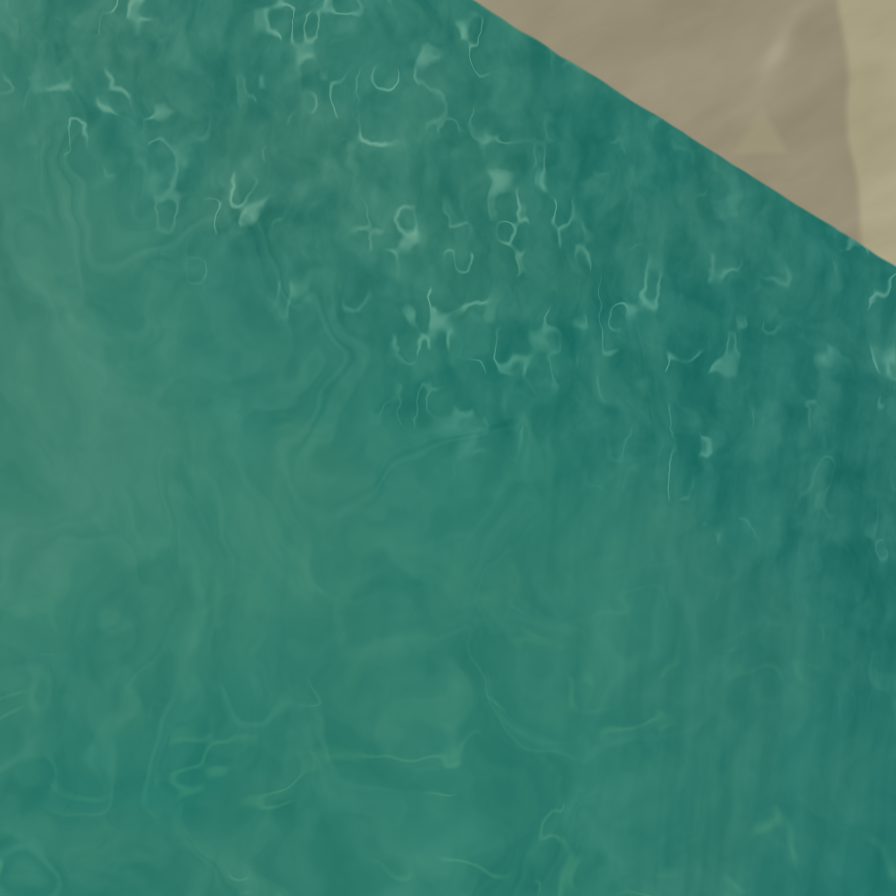
Give the GLSL for this texture, as a Shadertoy shader.

```glsl
// Green sea water meeting a pale sandy corner along a straight diagonal edge.
// Water is domain-warped noise: soft swirls at left, upright streaks at right,
// and small ridged glints in a band along the shore.

float hash(vec2 p) {
    vec3 q = fract(vec3(p.xyx) * 0.1031);
    q += dot(q, q.yzx + 33.33);
    return fract((q.x + q.y) * q.z);
}

float noise(vec2 p) {
    vec2 i = floor(p), f = fract(p);
    f = f * f * f * (f * (f * 6.0 - 15.0) + 10.0);
    return mix(mix(hash(i), hash(i + vec2(1, 0)), f.x),
               mix(hash(i + vec2(0, 1)), hash(i + vec2(1, 1)), f.x), f.y);
}

float fbm(vec2 p) {
    float sum = 0.0, amp = 0.5;
    for (int i = 0; i < 4; i++) {
        sum += amp * noise(p);
        p = mat2(1.6, 1.2, -1.2, 1.6) * p + 17.3;
        amp *= 0.5;
    }
    return sum / 0.9375;
}

vec2 warp(vec2 p) {
    return vec2(fbm(p + 3.7), fbm(p + 41.2)) - 0.5;
}

// Thin bright threads where the noise crosses its middle value
float threads(vec2 p) {
    float ridge = 1.0 - abs(2.0 * noise(p) - 1.0);
    return smoothstep(0.68, 1.0, ridge);
}

vec3 waterColor(vec2 uv, float depth) {
    // Broad tints: greyer at upper left, bluer at lower right
    float grey = smoothstep(0.25, 0.95, uv.y - 0.75 * uv.x + 0.25);
    float patches = fbm(uv * 5.0 + 2.0 * warp(uv * 3.0));
    vec3 color = mix(vec3(0.185, 0.487, 0.425), vec3(0.245, 0.505, 0.435), grey);
    color += vec3(0.075, 0.025, 0.005) * (patches - 0.48);
    color -= vec3(0.012, 0.018, 0.002) * smoothstep(0.5, 1.0, uv.x);

    // Swirling contour lines, stretched along a warped flow
    vec2 flow = uv + 0.22 * warp(uv * 4.0);
    float field = fbm(flow * vec2(5.0, 3.5) + 9.0);
    float swirl = noise(vec2(field * 34.0, flow.y * 5.0)) - 0.5;
    float wisps = fbm(flow * vec2(26.0, 15.0) + 3.0 * warp(uv * 11.0)) - 0.5;

    // Upright streaks on the right
    vec2 lean = vec2(uv.x - 0.12 * uv.y, uv.y) + 0.03 * warp(uv * 5.0);
    float streak = fbm(lean * vec2(44.0, 4.0)) - 0.5;
    float upright = smoothstep(0.4, 0.85, uv.x);
    color += vec3(0.045, 0.034, 0.027) * swirl * (1.0 - 0.75 * upright);
    color += vec3(0.075, 0.06, 0.045) * wisps;
    color += vec3(0.07, 0.065, 0.055) * streak * (0.25 + 0.75 * upright);

    // Ripples and glints, fading out with distance from the shore
    float reach = depth + 0.3 * (fbm(uv * 7.0 + 5.0) - 0.5);
    float band = 1.0 - smoothstep(0.27, 0.5, reach);
    vec2 ripple = uv + 0.035 * warp(uv * 18.0);
    float chop = fbm(ripple * vec2(52.0, 32.0)) - 0.5;
    float glint = threads(ripple * vec2(60.0, 34.0) + 7.0)
                * smoothstep(0.48, 0.78, noise(ripple * vec2(38.0, 30.0) + 23.0));
    float clusters = smoothstep(0.3, 0.65, fbm(uv * 8.0 + 31.0));
    color -= vec3(0.022, 0.018, 0.01) * band;
    color += vec3(0.11, 0.09, 0.08) * chop * band;
    color += vec3(0.16, 0.13, 0.11) * glint * band * (0.3 + 0.7 * clusters);

    // Faint sparse flecks in the lower water
    float fleck = threads(flow * vec2(30.0, 40.0))
                * smoothstep(0.6, 0.85, noise(flow * 24.0 + 11.0));
    color += vec3(0.05, 0.045, 0.02) * fleck * (1.0 - smoothstep(0.1, 0.45, uv.y));
    return color;
}

vec3 sandColor(vec2 uv) {
    // Brushed tan with slanted strokes
    vec2 stroke = vec2(uv.x + 0.55 * uv.y, uv.y - 0.55 * uv.x) + 0.03 * warp(uv * 6.0);
    float brush = fbm(stroke * vec2(9.0, 24.0)) - 0.5;
    vec3 color = vec3(0.59, 0.555, 0.465) + vec3(0.07, 0.075, 0.08) * brush;

    // Paler strip at the far side, a low pale patch and a white smear
    float rim = uv.x - 0.958 + 0.08 * (uv.y - 0.73) + 0.012 * (noise(uv * 14.0) - 0.5);
    color = mix(color, vec3(0.665, 0.64, 0.52) + 0.09 * brush, smoothstep(-0.006, 0.006, rim));
    vec2 patchPos = uv - vec2(0.85, 0.825);
    float patchShape = smoothstep(0.0, 0.008, patchPos.y)
                     * (1.0 - smoothstep(0.025, 0.04, abs(patchPos.x) + 0.6 * patchPos.y));
    color = mix(color, vec3(0.635, 0.605, 0.485), 0.6 * patchShape);
    vec2 smear = uv - vec2(0.868, 0.945);
    smear = vec2(smear.x - 0.45 * smear.y, smear.y) / vec2(0.012, 0.035);
    return color + vec3(0.06, 0.06, 0.065) * exp(-dot(smear, smear));
}

void mainImage(out vec4 fragColor, in vec2 fragCoord) {
    vec2 uv = fragCoord / iResolution.xy;

    // Depth is the distance below the slanted shoreline
    float depth = dot(vec2(0.527, 1.0) - uv, normalize(vec2(0.63, 1.0)));
    depth += 0.002 * (noise(uv * 45.0) - 0.5);
    float shore = smoothstep(-0.002, 0.002, depth);
    vec3 color = mix(sandColor(uv), waterColor(uv, depth), shore);
    fragColor = vec4(color, 1.0);
}
```
